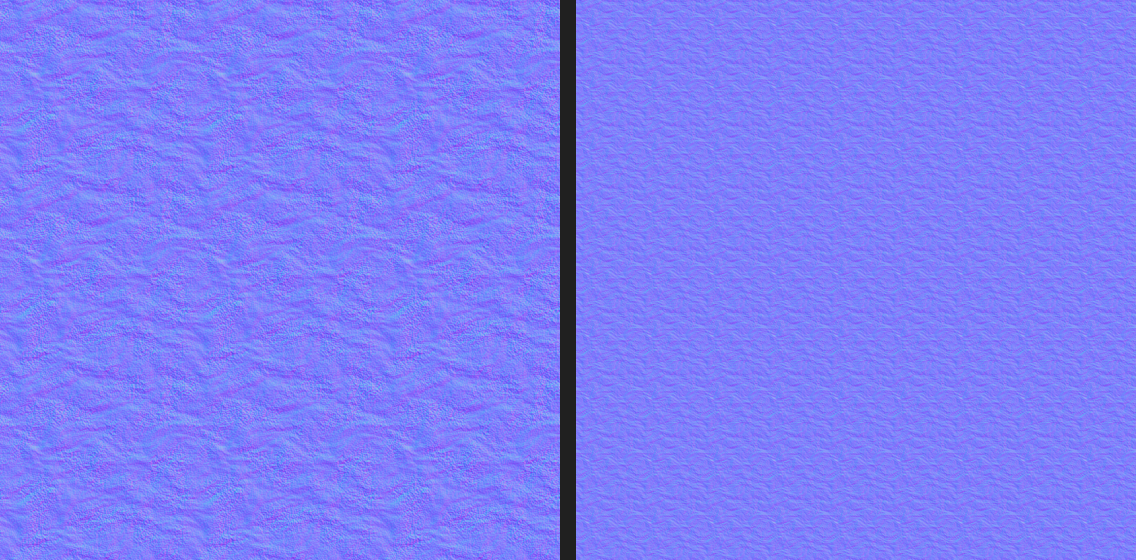
Left: one tile. Right: repeated 3 by 3.
Reproduce this texture map procedurally as a Shadertoy shader.

```glsl
// Tangent-space normal map of rough plaster: soft, wide lumps under fine grit.
// A height field is summed from wrapping gradient noise, its slope is taken by
// finite differences, and the resulting normal is encoded as a colour.

const float REPEATS = 3.0;                  // tiles across the canvas
const vec2 LUMP_PERIOD = vec2(5.0, 8.0);    // largest lumps per tile, wider than tall
const vec3 LUMP_SLOPE = vec3(0.05, 0.08, 0.075); // steepness of each lump octave
const vec2 GRIT_PERIOD = vec2(48.0, 96.0);  // coarse and fine grains per tile
const vec2 GRIT_SLOPE = vec2(0.07, 0.11);   // steepness of the grains
const vec2 GRIT_RANGE = vec2(0.6, 1.35);    // grit strength in smooth and rough patches
const float PATCH_PERIOD = 7.0;             // rough patches per tile
const float WARP_PERIOD = 4.0;              // bends of the lumps per tile
const float WARP_AMOUNT = 0.08;             // bend distance in tiles
const float RELIEF = 1.2;                   // overall steepness
const float BLUE_SCALE = 0.99;              // brightness of the upward component
const float SLOPE_STEP = 0.0015;            // finite difference step in tiles
const float TAU = 6.2831853;

// Random unit vector of a lattice cell, wrapped to the period
vec2 cellGradient(vec2 cell, vec2 period, float seed) {
    cell = floor(mod(cell + 0.5, period));
    float random = fract(sin(dot(cell, vec2(127.1, 311.7)) + seed * 17.3) * 43758.5453);
    return vec2(cos(TAU * random), sin(TAU * random));
}

// Gradient noise that repeats once per tile
float wrapNoise(vec2 p, vec2 period, float seed) {
    p *= period;
    vec2 cell = floor(p);
    vec2 f = p - cell;
    vec2 blend = f * f * f * (f * (f * 6.0 - 15.0) + 10.0);
    vec2 right = vec2(1.0, 0.0);
    vec2 up = vec2(0.0, 1.0);
    float a = dot(cellGradient(cell, period, seed), f);
    float b = dot(cellGradient(cell + right, period, seed), f - right);
    float c = dot(cellGradient(cell + up, period, seed), f - up);
    float d = dot(cellGradient(cell + 1.0, period, seed), f - 1.0);
    return mix(mix(a, b, blend.x), mix(c, d, blend.x), blend.y);
}

// Wide lumps, bent by a slow warp
float lumpHeight(vec2 p) {
    vec2 warp = vec2(wrapNoise(p, vec2(WARP_PERIOD), 1.0),
                     wrapNoise(p, vec2(WARP_PERIOD), 2.0));
    p += WARP_AMOUNT * warp;
    vec2 period = LUMP_PERIOD;
    float height = 0.0;
    for (int i = 0; i < 3; i++) {
        height += LUMP_SLOPE[i] / period.y * wrapNoise(p, period, 3.0 + float(i));
        period *= 2.0;
    }
    return height;
}

// Fine grains, stronger in some patches
float gritHeight(vec2 p) {
    float roughness = smoothstep(-0.35, 0.35, wrapNoise(p, vec2(PATCH_PERIOD), 7.0));
    float height = 0.0;
    for (int i = 0; i < 2; i++) {
        float period = GRIT_PERIOD[i];
        height += GRIT_SLOPE[i] / period * wrapNoise(p, vec2(period), 8.0 + float(i));
    }
    return height * mix(GRIT_RANGE.x, GRIT_RANGE.y, roughness);
}

float surfaceHeight(vec2 p) {
    return RELIEF * (lumpHeight(p) + gritHeight(p));
}

void mainImage(out vec4 fragColor, in vec2 fragCoord) {
    vec2 p = REPEATS * fragCoord / iResolution.xy;

    // Slope of the surface
    float here = surfaceHeight(p);
    vec2 slope = vec2(surfaceHeight(p + vec2(SLOPE_STEP, 0.0)) - here,
                      surfaceHeight(p + vec2(0.0, SLOPE_STEP)) - here) / SLOPE_STEP;

    // Normal encoded as colour
    vec3 normal = normalize(vec3(-slope, 1.0));
    vec3 color = 0.5 + 0.5 * normal;
    color.b *= BLUE_SCALE;
    fragColor = vec4(color, 1.0);
}
```
